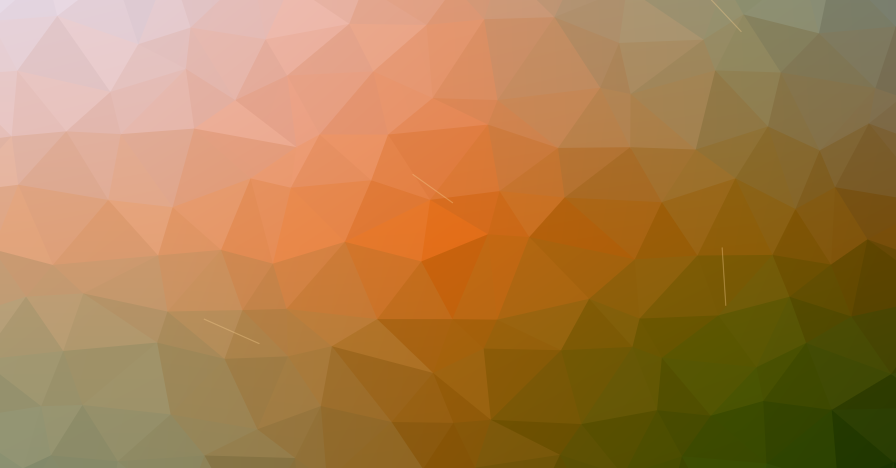
Give the GLSL for this background, as a Shadertoy shader.

```glsl
// Low-poly backdrop: a staggered, jittered grid of points is split into triangles.
// Each facet is tinted by the sum of a horizontal and a vertical colour ramp,
// and a few hairline glints lie along the seams.

const vec2 CELL = vec2(0.146, 0.117);   // grid cell, in canvas heights
const vec2 JITTER = vec2(0.34, 0.30);   // point offset, in cells
const float FLATNESS = 0.8;             // 0 = smooth ramp, 1 = flat facets
const float SHADE_RANGE = 0.042;        // random lightness between facets
const float GLINT_WIDTH = 0.0004;
const float GLINT_STRENGTH = 0.36;
const vec3 GLINT_COLOR = vec3(0.96, 0.80, 0.55);

// Colours along the top edge, left to right
const vec3 ACROSS[7] = vec3[7](
    vec3(0.89, 0.84, 0.89), vec3(0.89, 0.81, 0.84), vec3(0.91, 0.72, 0.68),
    vec3(0.89, 0.62, 0.49), vec3(0.70, 0.59, 0.46), vec3(0.56, 0.57, 0.44),
    vec3(0.47, 0.49, 0.43));

// Colour removed on the way down, bottom to top
const vec3 FADE[5] = vec3[5](
    vec3(0.36, 0.28, 0.45), vec3(0.24, 0.235, 0.44), vec3(0.015, 0.205, 0.41),
    vec3(-0.005, 0.09, 0.16), vec3(0.0));

// Seam glints: start and end in canvas fractions
const vec4 GLINTS[4] = vec4[4](
    vec4(0.794, 1.000, 0.827, 0.933), vec4(0.461, 0.627, 0.505, 0.567),
    vec4(0.806, 0.470, 0.810, 0.348), vec4(0.228, 0.318, 0.289, 0.266));

vec2 hash22(vec2 p) {
    vec3 h = fract(p.xyx * vec3(0.1031, 0.1030, 0.0973));
    h += dot(h, h.yzx + 33.33);
    return fract((h.xx + h.yz) * h.zy);
}

vec3 backdrop(vec2 uv) {
    vec2 t = clamp(uv, 0.0, 0.9999) * vec2(6.0, 4.0);
    ivec2 k = ivec2(t);
    vec2 f = fract(t);
    vec3 top = mix(ACROSS[k.x], ACROSS[k.x + 1], f.x);
    vec3 fade = mix(FADE[k.y], FADE[k.y + 1], f.y);
    return max(top - fade, 0.0);
}

// Grid point in canvas heights: alternate rows shift by half a cell
vec2 gridPoint(vec2 id) {
    vec2 jitter = (hash22(id + 40.0) * 2.0 - 1.0) * JITTER;
    return (id + vec2(0.5 * mod(id.y, 2.0), 0.0) + jitter) * CELL;
}

// Signed distance to the line a-b, positive on its left
float leftOf(vec2 p, vec2 a, vec2 b) {
    vec2 e = normalize(b - a);
    return e.x * (p.y - a.y) - e.y * (p.x - a.x);
}

float segmentDistance(vec2 p, vec2 a, vec2 b) {
    vec2 e = b - a;
    return length(p - a - e * clamp(dot(p - a, e) / dot(e, e), 0.0, 1.0));
}

// Adds one counter-clockwise facet, weighted by its pixel coverage
void addFacet(inout vec4 sum, vec2 p, vec2 a, vec2 b, vec2 c, float pixel, float aspect) {
    float inside = min(leftOf(p, a, b), min(leftOf(p, b, c), leftOf(p, c, a)));
    float cover = clamp(0.5 + inside / pixel, 0.0, 1.0);
    if (cover <= 0.0) return;
    vec2 center = (a + b + c) / 3.0;
    vec3 tint = backdrop(mix(p, center, FLATNESS) / vec2(aspect, 1.0));
    tint += (hash22(center * 150.0 + 90.0).x - 0.5) * SHADE_RANGE;
    sum += vec4(max(tint, 0.0), 1.0) * cover;
}

void mainImage(out vec4 fragColor, in vec2 fragCoord) {
    float aspect = iResolution.x / iResolution.y;
    float pixel = 1.0 / iResolution.y;
    vec2 p = fragCoord * pixel;

    // Facets: split each nearby quad along its shorter diagonal
    vec4 sum = vec4(0.0);
    for (int j = -1; j <= 1; j++)
    for (int i = -2; i <= 1; i++) {
        vec2 id = floor(p / CELL) + vec2(i, j);
        vec2 a = gridPoint(id);
        vec2 b = gridPoint(id + vec2(1.0, 0.0));
        vec2 c = gridPoint(id + vec2(1.0, 1.0));
        vec2 d = gridPoint(id + vec2(0.0, 1.0));
        if (distance(a, c) < distance(b, d)) {
            addFacet(sum, p, a, b, c, pixel, aspect);
            addFacet(sum, p, a, c, d, pixel, aspect);
        } else {
            addFacet(sum, p, a, b, d, pixel, aspect);
            addFacet(sum, p, b, c, d, pixel, aspect);
        }
    }
    vec3 color = sum.rgb / max(sum.a, 0.001);

    // Hairline glints
    vec2 stretch = vec2(aspect, 1.0);
    for (int k = 0; k < 4; k++) {
        float dist = segmentDistance(p, GLINTS[k].xy * stretch, GLINTS[k].zw * stretch);
        float line = 1.0 - smoothstep(0.0, GLINT_WIDTH + pixel, dist);
        color = mix(color, GLINT_COLOR, GLINT_STRENGTH * line);
    }

    fragColor = vec4(clamp(color, 0.0, 1.0), 1.0);
}
```
